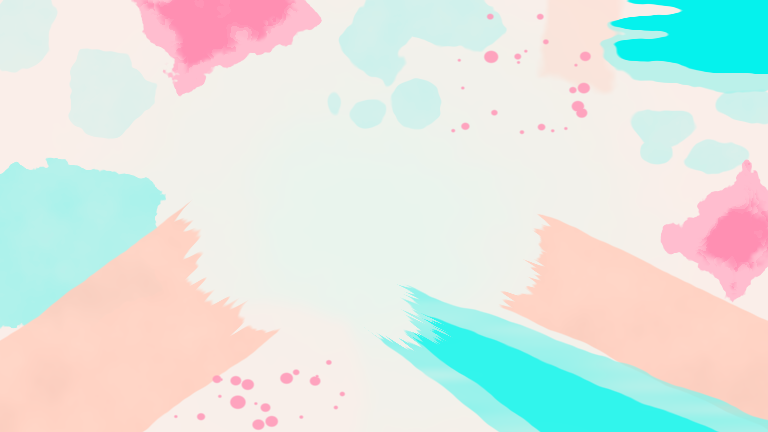
A WebGL 2 fragment shader for this background:

```glsl
#version 300 es
precision highp float;
// Pastel watercolour frame around a pale mint centre: ragged washes, torn
// pink patches, dry-brush strokes and paint drops. Every shape is a distance
// function roughened by value noise, layered from back to front.
uniform vec2 u_resolution;
out vec4 fragColor;

const vec3 MINT = vec3(0.915, 0.957, 0.93);
const vec3 CREAM = vec3(0.95, 0.945, 0.92);
const vec3 BLUSH = vec3(0.98, 0.935, 0.915);
const vec3 PALE_AQUA = vec3(0.79, 0.945, 0.925);
const vec3 AQUA = vec3(0.63, 0.95, 0.92);
const vec3 CYAN = vec3(0.17, 0.96, 0.925);
const vec3 PEACH = vec3(1.0, 0.82, 0.76);
const vec3 PINK = vec3(1.0, 0.56, 0.70);
const vec3 ROSE = vec3(1.0, 0.74, 0.81);

float hash(vec2 p) {
    vec3 q = fract(p.xyx * 0.1031);
    q += dot(q, q.yzx + 33.33);
    return fract((q.x + q.y) * q.z);
}

float noise(vec2 p) {
    vec2 i = floor(p), f = fract(p);
    f = f * f * (3.0 - 2.0 * f);
    return mix(mix(hash(i), hash(i + vec2(1, 0)), f.x),
               mix(hash(i + vec2(0, 1)), hash(i + vec2(1, 1)), f.x), f.y);
}

float fbm(vec2 p) {
    float sum = 0.0, weight = 0.533;
    for (int i = 0; i < 4; i++) {
        sum += weight * noise(p);
        p = mat2(1.6, 1.2, -1.2, 1.6) * p + 7.3;
        weight *= 0.5;
    }
    return sum;
}

float fill(float d, float soft) { return smoothstep(soft, -soft, d); }

float ellipse(vec2 p, vec2 center, vec2 radius) {
    return (length((p - center) / radius) - 1.0) * min(radius.x, radius.y);
}

float box(vec2 p, vec2 center, vec2 halfSize, float angle) {
    float c = cos(angle), s = sin(angle);
    vec2 q = abs(mat2(c, -s, s, c) * (p - center)) - halfSize;
    return length(max(q, 0.0)) + min(max(q.x, q.y), 0.0);
}

// Brush stroke from tip a to b; bristle lanes fade in over the fray length.
float stroke(vec2 p, vec2 a, vec2 b, vec2 widths, float fray, float seed, float soft) {
    vec2 axis = normalize(b - a);
    float along = dot(p - a, axis);
    float across = dot(p - a, vec2(-axis.y, axis.x));
    float halfWidth = max(mix(widths.x, widths.y, along / distance(a, b)), 0.02);
    float lane = across / halfWidth;
    float streak = 0.6 * fbm(vec2(lane * 5.0 + seed, along * 3.0))
                 + 0.4 * noise(vec2(lane * 22.0 + seed, along * 9.0));
    float cover = along / fray + 0.35 * lane * lane - streak;
    float side = abs(across) - halfWidth + 0.02 * (fbm(vec2(along * 9.0, lane + seed)) - 0.5);
    return fill(side, soft) * smoothstep(-0.05, 0.05, cover);
}

// Random drops inside a box, mostly small with a few large ones.
float splatter(vec2 p, vec2 center, vec2 spread, float seed, float soft) {
    float mask = 0.0;
    for (int i = 0; i < 22; i++) {
        vec2 key = vec2(float(i) * 3.7 + seed, seed * 1.9);
        vec2 jitter = vec2(hash(key), hash(key + 17.1)) * 2.0 - 1.0;
        float radius = 0.003 + 0.013 * pow(hash(key + 41.7), 3.0);
        float d = ellipse(p, center + spread * jitter, radius * vec2(1.15, 1.0));
        mask = max(mask, fill(d, soft));
    }
    return mask;
}

void main() {
    vec2 p = gl_FragCoord.xy / u_resolution.y;
    float soft = 1.0 / u_resolution.y;
    float rough = fbm(p * 9.0) - 0.5;
    float fine = fbm(p * 24.0 + 5.0) - 0.5;
    float tone = floor(fbm(p * 13.0 + 31.0) * 12.0) / 12.0;

    // Paper: mint centre, cream ring, blush rim
    float reach = length((p - vec2(0.86, 0.48)) * vec2(0.9, 1.0)) + 0.14 * rough;
    vec3 color = mix(MINT, CREAM, smoothstep(0.1, 0.42, reach));
    color = mix(color, BLUSH, smoothstep(0.42, 0.72, reach));
    color = mix(color, BLUSH, 0.7 * fill(ellipse(p, vec2(0.62, 0.1), vec2(0.24, 0.2)) + 0.08 * rough, 0.03));

    // Faint aqua washes, as center and radius
    const vec4 WASHES[11] = vec4[11](
        vec4(0.25, 0.78, 0.11, 0.12), vec4(0.05, 0.92, 0.08, 0.09),
        vec4(0.89, 0.91, 0.074, 0.10), vec4(1.05, 0.95, 0.13, 0.075),
        vec4(0.85, 0.735, 0.042, 0.036), vec4(0.968, 0.757, 0.058, 0.06),
        vec4(0.773, 0.762, 0.018, 0.028), vec4(1.53, 0.70, 0.088, 0.04),
        vec4(1.515, 0.65, 0.04, 0.03), vec4(1.65, 0.64, 0.07, 0.05),
        vec4(1.73, 0.752, 0.065, 0.033));
    float wash = 0.0;
    for (int i = 0; i < 11; i++) {
        vec4 w = WASHES[i];
        float strength = i < 2 ? 0.55 : 0.85;
        wash = max(wash, strength * fill(ellipse(p, w.xy, w.zw) + 1.3 * min(w.z, w.w) * rough, soft));
    }
    color = mix(color, PALE_AQUA, wash * (0.7 + 0.5 * tone));
    color = mix(color, PEACH, 0.38 * fill(box(p, vec2(1.34, 0.92), vec2(0.075, 0.11), -0.15) + 0.08 * rough, 0.012));

    // Aqua on the left, cyan in the upper right
    float leftWash = ellipse(p, vec2(0.11, 0.425), vec2(0.265, 0.205)) + 0.12 * rough + 0.06 * fine;
    color = mix(color, mix(AQUA, PALE_AQUA, 0.6 * tone), 0.95 * fill(leftWash, soft));
    float drag = noise(p * vec2(4.0, 38.0)) - 0.5;
    color = mix(color, AQUA, 0.7 * fill(ellipse(p, vec2(1.66, 0.895), vec2(0.23, 0.095)) + 0.05 * drag + 0.05 * rough, soft));
    color = mix(color, vec3(0.02, 0.95, 0.93), fill(ellipse(p, vec2(1.72, 0.935), vec2(0.25, 0.092)) + 0.06 * drag + 0.04 * rough, soft));

    // Torn pink patches
    float patches = min(box(p, vec2(0.521, 0.98), vec2(0.185, 0.127), 0.477),
                        box(p, vec2(1.71, 0.454), vec2(0.125, 0.112), 0.75));
    patches += 0.05 * rough + 0.05 * fine;
    vec3 pinkTone = mix(PINK, ROSE, smoothstep(0.38, 0.68, tone + 0.5 * smoothstep(-0.07, 0.0, patches) - 0.05));
    color = mix(color, pinkTone, fill(patches, soft));

    // Peach strokes, then the cyan stroke with its bright core
    float peach = max(stroke(p, vec2(0.549, 0.389), vec2(-0.046, -0.051), vec2(0.183), 0.16, 3.0, soft),
                      stroke(p, vec2(1.19, 0.41), vec2(1.898, 0.074), vec2(0.118), 0.12, 11.0, soft));
    color = mix(color, PEACH + 0.05 * rough, 0.96 * peach);
    float veil = stroke(p, vec2(0.89, 0.29), vec2(1.574, -0.088), vec2(0.065, 0.185), 0.17, 23.0, soft);
    float core = stroke(p, vec2(0.95, 0.255), vec2(1.55, -0.08), vec2(0.03, 0.115), 0.14, 37.0, soft);
    color = mix(color, AQUA - vec3(0.1, 0.0, 0.0), veil * (0.75 + 0.4 * drag));
    color = mix(color, CYAN, 0.95 * core);

    // Pink drops
    float drops = max(splatter(p, vec2(1.22, 0.82), vec2(0.18, 0.15), 5.0, soft),
                      splatter(p, vec2(0.59, 0.09), vec2(0.21, 0.08), 19.0, soft));
    color = mix(color, mix(PINK, ROSE, 0.25), 0.9 * drops);
    fragColor = vec4(clamp(color, 0.0, 1.0), 1.0);
}
```
